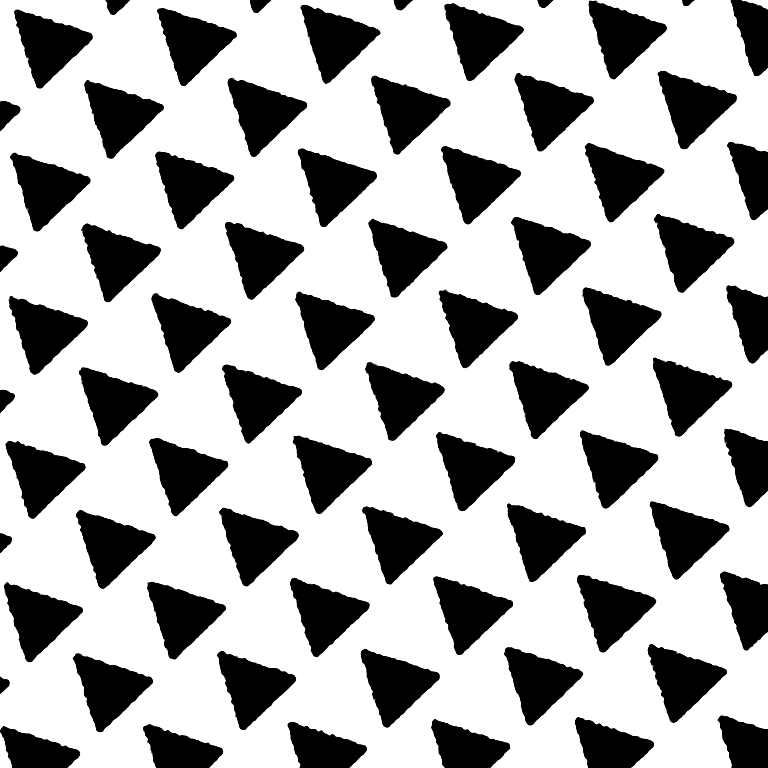
This pattern is drawn by a WebGL 2 fragment shader. Its source:

```glsl
#version 300 es
precision highp float;

uniform vec2 u_resolution;
out vec4 outColor;

const vec3 PAPER = vec3(1.0);
const vec3 INK = vec3(0.0);

// Slightly skewed lattice: steps to the upper right and lower right neighbours
const vec2 STEP_UP = vec2(0.09506, 0.09486);
const vec2 STEP_DOWN = vec2(0.09166, -0.09186);
const vec2 FIRST_CENTRE = vec2(0.0638, 0.9414);

// Triangle corners relative to its centre, before rounding
const vec2 CORNER_LEFT = vec2(-0.0404, 0.0404);
const vec2 CORNER_RIGHT = vec2(0.0521, 0.0104);
const vec2 CORNER_BOTTOM = vec2(-0.0117, -0.0508);
const float ROUNDING = 0.0054;

// Rough edge
const float ROUGH_FREQUENCY = 210.0;
const float ROUGH_DEPTH = 0.0017;
const float SMOOTH_SIDE_ROUGHNESS = 0.45;

float hash(vec2 p) {
    vec3 q = fract(vec3(p.xyx) * 0.1031);
    q += dot(q, q.yzx + 33.33);
    return fract((q.x + q.y) * q.z);
}

float valueNoise(vec2 p) {
    vec2 cell = floor(p);
    vec2 f = fract(p);
    f = f * f * (3.0 - 2.0 * f);
    float low = mix(hash(cell), hash(cell + vec2(1.0, 0.0)), f.x);
    float high = mix(hash(cell + vec2(0.0, 1.0)), hash(cell + vec2(1.0)), f.x);
    return mix(low, high, f.y);
}

// x: squared distance to the edge, y: signed side of its line
vec2 edgeMeasure(vec2 p, vec2 start, vec2 end) {
    vec2 edge = end - start;
    vec2 offset = p - start;
    vec2 gap = offset - edge * clamp(dot(offset, edge) / dot(edge, edge), 0.0, 1.0);
    return vec2(dot(gap, gap), offset.y * edge.x - offset.x * edge.y);
}

// Signed distance; corners run clockwise, so the inside has negative sides
float triangleDistance(vec2 p) {
    vec2 top = edgeMeasure(p, CORNER_LEFT, CORNER_RIGHT);
    vec2 diagonal = edgeMeasure(p, CORNER_RIGHT, CORNER_BOTTOM);
    vec2 left = edgeMeasure(p, CORNER_BOTTOM, CORNER_LEFT);
    float nearest = sqrt(min(top.x, min(diagonal.x, left.x)));
    float side = max(top.y, max(diagonal.y, left.y));
    return side < 0.0 ? -nearest : nearest;
}

// The diagonal side is cut more cleanly than the other two
float roughness(vec2 p) {
    vec2 edge = CORNER_BOTTOM - CORNER_RIGHT;
    vec2 normal = normalize(vec2(-edge.y, edge.x));
    float depth = abs(dot(p - CORNER_RIGHT, normal));
    return mix(SMOOTH_SIDE_ROUGHNESS, 1.0, smoothstep(0.006, 0.016, depth));
}

void main() {
    vec2 uv = gl_FragCoord.xy / u_resolution.y;

    // Offset from the nearest lattice point
    mat2 lattice = mat2(STEP_UP, STEP_DOWN);
    vec2 latticePos = inverse(lattice) * (uv - FIRST_CENTRE);
    vec2 p = lattice * (latticePos - floor(latticePos + 0.5));

    // Noise in canvas space makes every outline differ
    float ripple = 2.0 * valueNoise(uv * ROUGH_FREQUENCY) - 1.0;
    float d = triangleDistance(p) - ROUNDING + ripple * ROUGH_DEPTH * roughness(p);

    float halfPixel = 0.5 / u_resolution.y;
    float coverage = 1.0 - smoothstep(-halfPixel, halfPixel, d);
    outColor = vec4(mix(PAPER, INK, coverage), 1.0);
}
```
